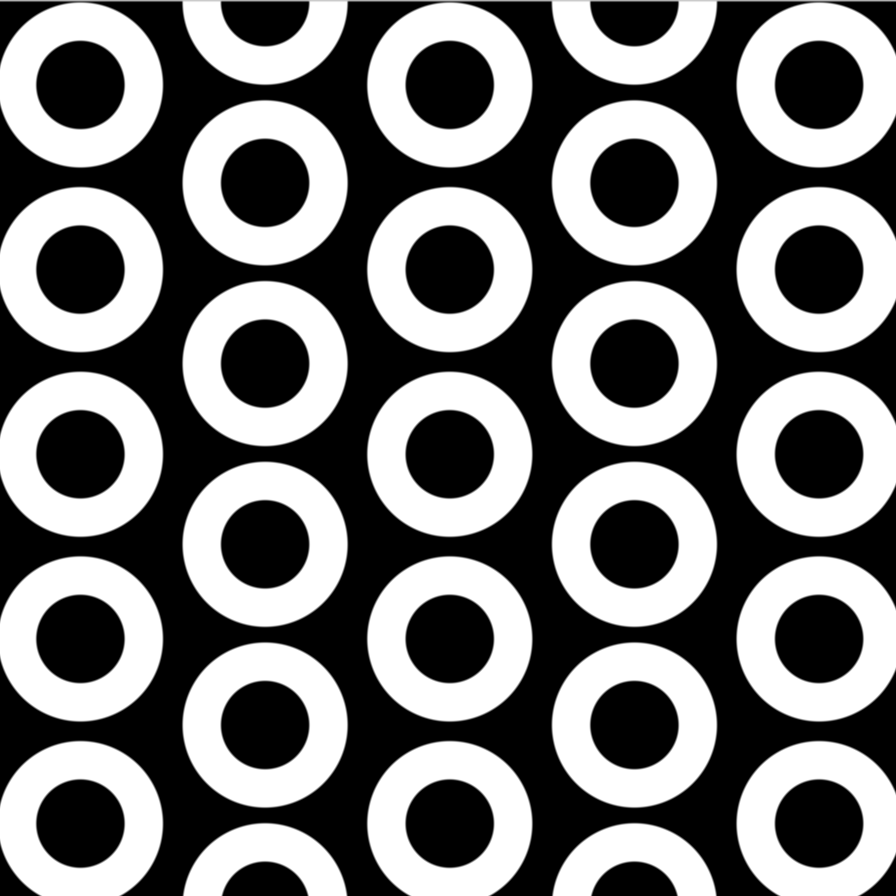
Write a three.js fragment shader that draws this pattern.

```glsl
// White rings on black in five columns, every second column shifted by half a step.
// Each column repeats one ring by folding its height; the shifted columns
// are packed slightly closer. A thin pale line closes the top edge.

varying vec2 vUv;

// Coverage of a shape from its signed distance, with a soft edge
float coverage(float dist) {
  return 1.0 - smoothstep(-0.0016, 0.0016, dist);
}

// Signed distance to a ring given by its middle radius and half its width
float ringDistance(vec2 p, float radius, float halfWidth) {
  return abs(length(p) - radius) - halfWidth;
}

void main() {
  // Columns, counted from the left
  float columnStep = 0.2061;
  float x = vUv.x - 0.0898;
  float column = floor(x / columnStep + 0.5);
  float shifted = mod(column, 2.0);

  // Rows, with their own spacing and start in the shifted columns
  float rowStep = mix(0.2061, 0.2017, shifted);
  float y = vUv.y - mix(0.0808, -0.0109, shifted);
  float row = floor(y / rowStep + 0.5);

  vec2 local = vec2(x - column * columnStep, y - row * rowStep);
  float ring = coverage(ringDistance(local, 0.0707, 0.0214));
  vec3 color = mix(vec3(0.0), vec3(1.0), ring);

  // Pale line along the top
  float topLine = coverage(0.9985 - vUv.y);
  color = mix(color, vec3(0.77), topLine);

  gl_FragColor = vec4(color, 1.0);
}
```
